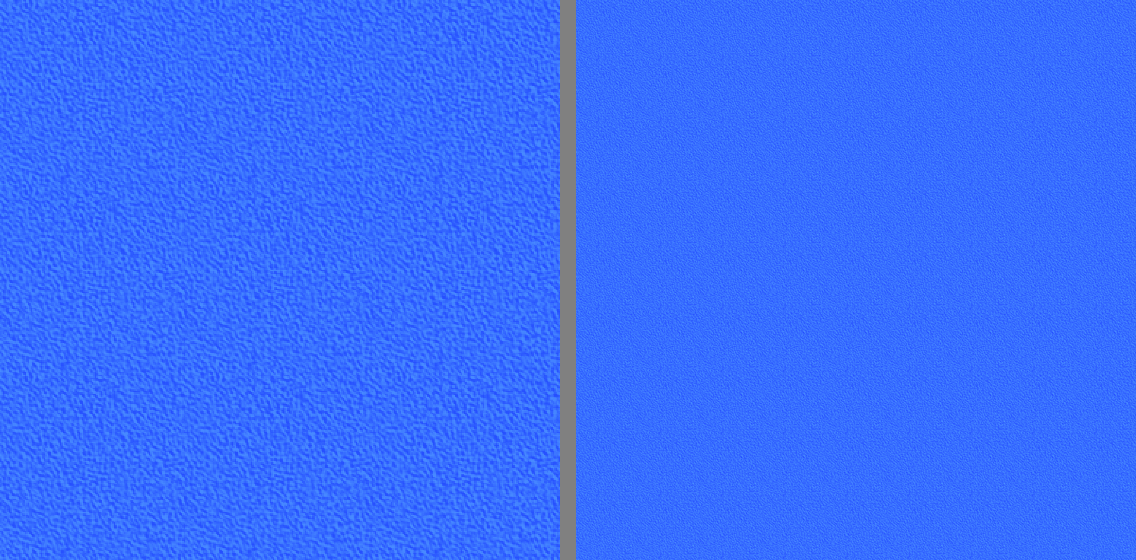
Left, the tile; right, the same tile 3 across and 3 down.
Write a WebGL 2 fragment shader that draws this texture.

```glsl
#version 300 es
precision highp float;

uniform vec2 u_resolution;
out vec4 fragColor;

float hash(vec2 p, float seed) {
    uvec2 q = uvec2(p);
    uint h = q.x * 1597u + q.y * 51749u + uint(seed) * 7919u;
    h = (h ^ (h >> 15u)) * 739391u;
    h = (h ^ (h >> 13u)) * 974711u;
    h ^= h >> 16u;
    return float(h & 65535u) / 65535.0;
}

// Value noise that wraps after a whole number of lattice steps
float wrapNoise(vec2 p, float period, float seed) {
    vec2 i = floor(p);
    vec2 f = fract(p);
    f = f * f * (3.0 - 2.0 * f);
    vec2 a = mod(i, period);
    vec2 b = mod(i + 1.0, period);
    return mix(mix(hash(a, seed), hash(vec2(b.x, a.y), seed), f.x),
               mix(hash(vec2(a.x, b.y), seed), hash(b, seed), f.x), f.y);
}

// Brightness of one square grain, repeating every 128 cells
float grainTone(vec2 cell) {
    // Random specks drawn along the falling diagonal, less their surroundings
    float grain = 0.0;
    for (float y = -2.0; y <= 2.0; y++) {
        for (float x = -2.0; x <= 2.0; x++) {
            float across = (x + y) * (x + y);
            float along = (x - y) * (x - y);
            float core = exp(-0.5 * across - 0.2 * along);
            float surround = exp(-0.12 * across - 0.1 * along);
            float speck = hash(mod(cell + vec2(x, y), 128.0), 2.0) - 0.5;
            grain += speck * (core - 0.36 * surround);
        }
    }

    // Broad patches of stronger and weaker contrast
    float patchiness = wrapNoise(mod(cell, 128.0) / 16.0, 8.0, 3.0);
    return smoothstep(0.08, 0.92, 0.52 + grain * mix(0.58, 0.8, patchiness));
}

void main() {
    // Three repeats of the 128-cell tile across the canvas
    vec2 p = gl_FragCoord.xy / u_resolution * 384.0 - 0.5;
    vec2 cell = floor(p);

    // Narrow blend across the cell borders
    vec2 edge = 0.4 * 384.0 / u_resolution;
    vec2 blend = clamp((fract(p) - 0.5) / edge + 0.5, 0.0, 1.0);
    float lower = mix(grainTone(cell), grainTone(cell + vec2(1.0, 0.0)), blend.x);
    float upper = mix(grainTone(cell + vec2(0.0, 1.0)), grainTone(cell + 1.0), blend.x);
    float tone = mix(lower, upper, blend.y);

    vec3 deepBlue = vec3(0.15, 0.31, 1.0);
    vec3 lightBlue = vec3(0.28, 0.54, 1.0);
    fragColor = vec4(mix(deepBlue, lightBlue, tone), 1.0);
}
```
